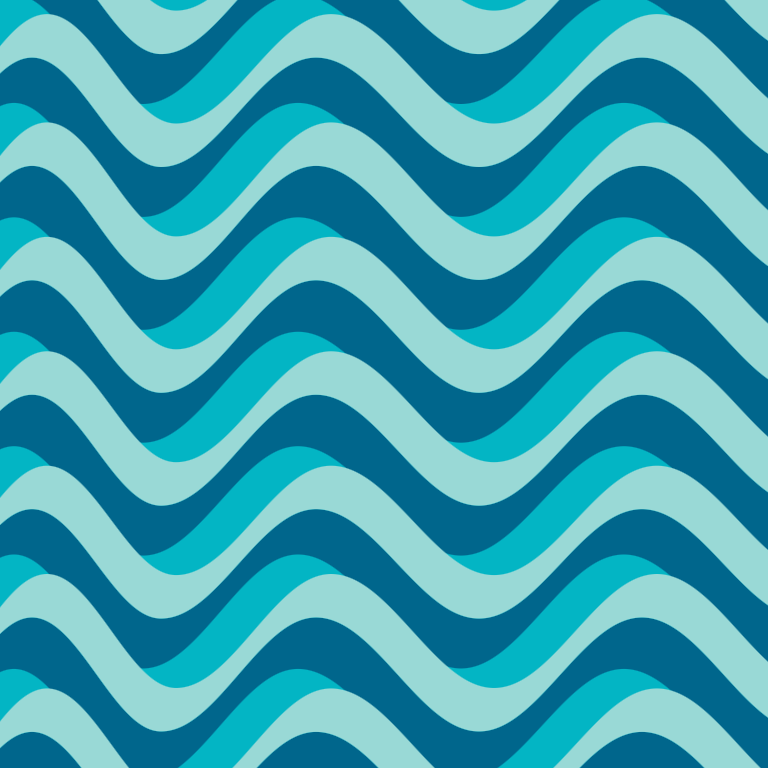
A Shadertoy shader for this pattern:

```glsl
#define PITCH 0.1470        // vertical distance between waves
#define FIRST_TROUGH 0.1608 // depth of the trough of wave 0, from the top
#define RISE 0.1484         // trough to crest height
#define RISE_DRIFT 0.0020   // crest loss per wave, reset every four waves
#define BAND 0.0566         // thickness of the pale band
#define BAND_SHIFT 0.0195   // leftward shift of the band's lower edge
#define SHADE_LIFT 0.0254   // cyan edge above the pale band
#define SHADE_SHIFT 0.0430  // leftward shift of the cyan edge
#define DEEP vec3(0.0, 0.40, 0.55)
#define PALE vec3(0.60, 0.85, 0.84)
#define CYAN vec3(0.01, 0.71, 0.77)

const float PI = 3.14159265;

// 0 in a trough, 1 on a crest; half-waves widen from left to right
float swell(float x) {
    const float trough = 0.2292, crest = 0.4310;
    float phase = x < trough ? (x - trough) / 0.1680
                : x < crest  ? (x - trough) / (crest - trough)
                             : 1.0 + (x - crest) / 0.2122;
    return 0.5 - 0.5 * cos(PI * phase);
}

// Smooth coverage of the side where d is positive
float coverage(float d) {
    return clamp(d / max(fwidth(d), 1e-6) + 0.5, 0.0, 1.0);
}

void mainImage(out vec4 fragColor, in vec2 fragCoord) {
    vec2 p = fragCoord / iResolution.xy;
    p.y = 1.0 - p.y; // depth below the top edge

    float topSwell = swell(p.x);
    float bottomSwell = swell(p.x + BAND_SHIFT);
    float shadeSwell = swell(p.x + SHADE_SHIFT);

    vec3 color = DEEP;
    for (int i = -2; i <= 7; i++) {
        float row = float(i);
        float rise = RISE - RISE_DRIFT * mod(row - 1.0, 4.0);
        float y = p.y - FIRST_TROUGH - row * PITCH;

        // Signed depth below each edge of this wave
        float belowTop = y + rise * topSwell;
        float belowBottom = y + rise * bottomSwell - BAND;
        float belowShade = y + rise * shadeSwell + SHADE_LIFT;

        // Cyan side first, pale band over it
        float above = 1.0 - coverage(belowBottom);
        color = mix(color, CYAN, coverage(belowShade) * above);
        color = mix(color, PALE, coverage(belowTop) * above);
    }
    fragColor = vec4(color, 1.0);
}
```
